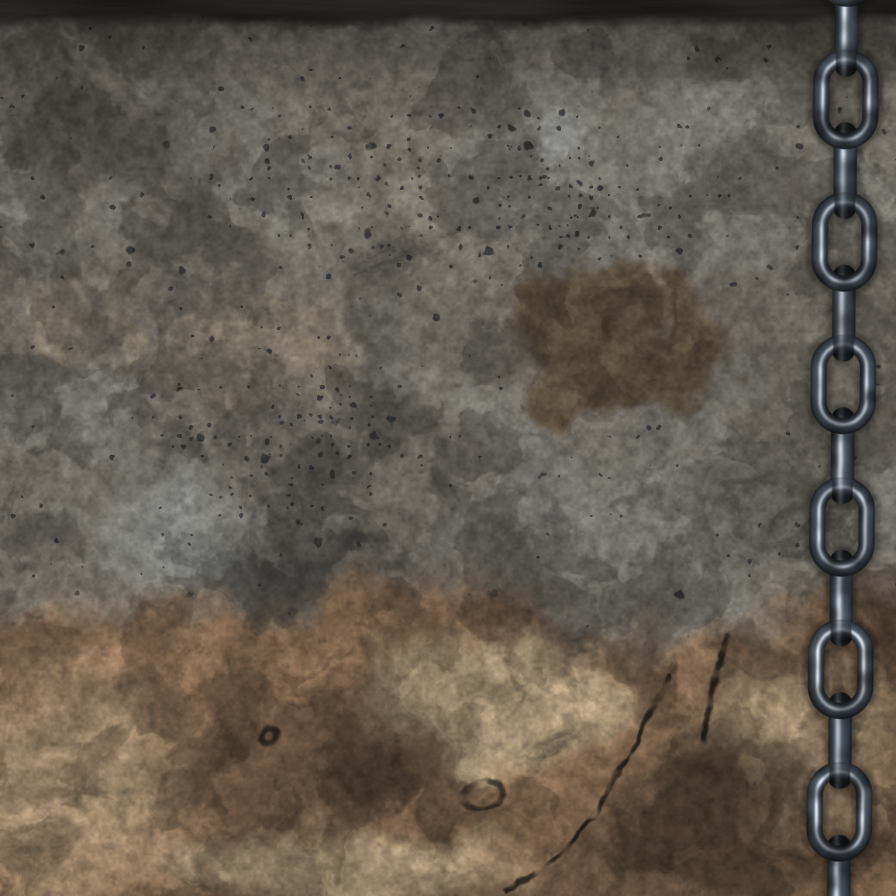
This texture is drawn by a WebGL 1 fragment shader. Its source:

```glsl
precision highp float;
uniform vec2 u_resolution;

#define CONCRETE vec3(0.39, 0.374, 0.343)
#define EARTH vec3(0.42, 0.335, 0.26)
#define SAND vec3(0.61, 0.54, 0.44)
#define SOOT vec3(0.13, 0.115, 0.115)
#define STAIN vec3(0.3, 0.255, 0.19)
#define PLASTER vec3(0.47, 0.435, 0.375)
#define PALE vec3(0.5, 0.51, 0.5)
#define STEEL vec3(0.21, 0.235, 0.265)
#define LINK_STEP 0.159
#define LINK_TOP 0.889
#define GRAIN 0.12

float hash(vec2 p) {
  vec3 q = fract(p.xyx * 0.1031);
  q += dot(q, q.yzx + 33.33);
  return fract((q.x + q.y) * q.z);
}

float noise(vec2 p) {
  vec2 i = floor(p), f = fract(p);
  f = f * f * (3.0 - 2.0 * f);
  return mix(mix(hash(i), hash(i + vec2(1, 0)), f.x),
             mix(hash(i + vec2(0, 1)), hash(i + vec2(1, 1)), f.x), f.y);
}

float fbm(vec2 p) {
  float sum = 0.0, amp = 0.5;
  for (int i = 0; i < 5; i++) {
    sum += amp * noise(p);
    p = mat2(1.6, 1.2, -1.2, 1.6) * p + 7.3;
    amp *= 0.5;
  }
  return sum;
}

// Soft-edged ellipse
float blot(vec2 p, float x, float y, float rx, float ry, float soft) {
  float d = length((p - vec2(x, y)) / vec2(rx, ry));
  return 1.0 - smoothstep(1.0 - soft, 1.0 + soft, d);
}

// Soft stroke between two points
float stroke(vec2 p, vec2 a, vec2 b, float width) {
  vec2 d = b - a;
  float dist = length(p - a - d * clamp(dot(p - a, d) / dot(d, d), 0.0, 1.0));
  return 1.0 - smoothstep(0.2 * width, width, dist);
}

// Round pits on a jittered grid
float pits(vec2 p, float cells, float density) {
  vec2 id = floor(p * cells);
  vec2 center = 0.3 + 0.4 * vec2(hash(id + 3.1), hash(id + 17.7));
  float r = mix(0.08, 0.25, pow(hash(id + 41.3), 2.0));
  float d = length(fract(p * cells) - center) + 0.3 * (noise(p * cells * 4.0) - 0.5);
  return step(hash(id + 9.2), density) * (1.0 - smoothstep(r - 0.08, r + 0.08, d));
}

vec3 concrete(vec2 p, vec2 w, float broad, float mid) {
  vec3 c = CONCRETE * (0.66 + 0.4 * broad + 0.32 * mid);
  c = mix(c, PALE, 0.25 * smoothstep(0.45, 0.6, fbm(w * 9.0 + 5.0)));
  c *= 1.0 - 0.28 * blot(w, 0.1, 0.84, 0.11, 0.05, 0.6);
  c *= 1.0 - 0.3 * blot(w, 0.33, 0.36, 0.12, 0.045, 0.6);
  c *= 1.0 - 0.22 * blot(w, 0.42, 0.66, 0.025, 0.12, 0.7);
  c *= 1.0 - 0.25 * blot(w, 0.84, 0.43, 0.08, 0.05, 0.5);
  c = mix(c, PALE, 0.65 * blot(w, 0.2, 0.395, 0.075, 0.065, 0.6));
  c = mix(c, PALE, 0.6 * blot(w, 0.62, 0.86, 0.04, 0.025, 0.4));
  c = mix(c, PALE, 0.4 * blot(w, 0.8, 0.88, 0.07, 0.045, 0.8));
  c = mix(c, PALE, 0.3 * blot(w, 0.72, 0.42, 0.15, 0.08, 0.8));

  // Plaster remnants and brown stain
  float patches = max(blot(w, 0.295, 0.615, 0.105, 0.055, 0.2), blot(w, 0.055, 0.655, 0.045, 0.048, 0.2));
  patches = max(patches, stroke(w, vec2(0.135, 0.68), vec2(0.155, 0.61), 0.024));
  c = mix(c, PLASTER * (0.85 + 0.3 * mid), 0.8 * patches);
  float stain = blot(w, 0.685, 0.618, 0.122, 0.092, 0.15);
  c = mix(c, STAIN * (0.8 + 0.45 * mid), 0.85 * stain);
  c = mix(c, PLASTER, 0.5 * stroke(w, vec2(0.725, 0.71), vec2(0.735, 0.64), 0.012));

  // Clustered pits
  float cluster = max(blot(w, 0.55, 0.79, 0.26, 0.1, 0.5), 1.2 * blot(w, 0.32, 0.5, 0.12, 0.075, 0.5));
  float pitted = max(pits(p, 52.0, 0.02 + 0.2 * cluster), pits(p + 0.37, 90.0, 0.04 + 0.24 * cluster));
  return mix(c, vec3(0.16, 0.165, 0.175), 0.8 * pitted * (1.0 - stain));
}

vec3 earth(vec2 p, vec2 w, float broad, float mid) {
  vec3 c = EARTH * (0.5 + 0.5 * broad + 0.55 * mid);
  float sand = max(0.85 * blot(w, 0.56, 0.22, 0.15, 0.075, 0.25), 0.6 * blot(w, 0.08, 0.13, 0.13, 0.12, 0.5));
  sand = max(sand, 0.75 * blot(w, 0.38, 0.03, 0.2, 0.05, 0.4));
  sand = max(sand, 0.65 * blot(w, 0.9, 0.18, 0.1, 0.08, 0.5));
  c = mix(c, SAND * (0.7 + 0.55 * mid), sand);
  c *= 1.0 - 0.25 * blot(w, 0.34, 0.15, 0.15, 0.06, 0.7);
  c *= 1.0 - 0.35 * blot(w, 0.8, 0.08, 0.12, 0.07, 0.7);

  // Knots and broken cracks
  vec2 k = mix(p, w, 0.35), bend = vec2(0.71, 0.165), low = vec2(0.67, 0.085);
  float knot = abs(length((k - vec2(0.544, 0.12)) / vec2(1.2, 1)) - 0.018);
  knot = min(knot, abs(length(k - vec2(0.303, 0.18)) - 0.008));
  float gaps = smoothstep(0.1, 0.6, noise(p * 65.0));
  c *= 1.0 - 0.55 * gaps * (1.0 - smoothstep(0.001, 0.006, knot));
  float crack = max(stroke(k, vec2(0.745, 0.25), bend, 0.005), stroke(k, bend, low, 0.005));
  crack = max(crack, stroke(k, low, vec2(0.57, 0.008), 0.005));
  crack = max(crack, stroke(k, vec2(0.815, 0.29), vec2(0.79, 0.17), 0.006));
  return c * (1.0 - 0.65 * crack * gaps);
}

vec3 wall(vec2 p) {
  vec2 w = p + 0.1 * (vec2(fbm(p * 15.0), fbm(p * 15.0 + 40.0)) - 0.48);
  float broad = fbm(p * 5.0 + 11.0), mid = fbm(w * 22.0);
  float border = 0.325 + 0.035 * blot(p, 0.48, 0.33, 0.11, 0.2, 0.7)
    - 0.03 * blot(p, 0.71, 0.3, 0.14, 0.2, 0.6) + 0.03 * smoothstep(0.85, 1.0, p.x);
  vec3 c = mix(earth(p, w, broad, mid), concrete(p, w, broad, mid),
    smoothstep(border - 0.035, border + 0.03, w.y));
  // Flaked layers and grain
  c *= 0.88 + 0.2 * smoothstep(0.42, 0.52, fbm(w * 18.0 + 21.0));
  c *= 1.0 + GRAIN * (4.0 * fbm(p * 95.0) + noise(p * 260.0) - 2.42);
  c *= 1.0 - 0.35 * smoothstep(0.86, 0.99, p.y + 0.08 * (broad - 0.5));
  vec3 soot = SOOT * (0.6 + 0.9 * fbm(p * vec2(7, 90)));
  return mix(c, soot, smoothstep(0.967, 0.984, mix(p.y, w.y, 0.2)));
}

// Worn metal; t crosses the rod from -1 to 1
vec3 steel(float t, vec2 p) {
  float wear = noise(p * 70.0);
  return STEEL * (1.2 - 0.7 * t * t) * (0.7 + 0.6 * wear) + (0.2 + 0.4 * wear) * exp(-14.0 * (t + 0.2) * (t + 0.2));
}

void main() {
  vec2 p = gl_FragCoord.xy / u_resolution;
  float px = 1.0 / u_resolution.y;
  vec3 c = wall(p);

  // Alternating edge-on and open links
  float x = p.x - mix(0.936, 0.945, p.y);
  float openY = mod(p.y - LINK_TOP + 0.5 * LINK_STEP, LINK_STEP) - 0.5 * LINK_STEP;
  float edgeY = mod(p.y - LINK_TOP, LINK_STEP) - 0.5 * LINK_STEP;
  float ring = length(vec2(x, openY - clamp(openY, -0.019, 0.019))) - 0.0275;
  float rod = length(vec2(x, edgeY - clamp(edgeY, -0.041, 0.041))) - 0.013;
  float band = abs(ring) - 0.009;
  c *= 0.7 + 0.3 * smoothstep(0.0, 0.01, min(band, rod));
  vec3 metal = steel(x / 0.013, p) * (1.0 - 0.72 * smoothstep(0.025, 0.048, abs(edgeY)));
  c = mix(c, metal, 1.0 - smoothstep(-px, px, rod));
  metal = steel(ring / 0.009, p) * (0.72 + 0.28 * smoothstep(-0.045, 0.0, openY));
  float behind = (1.0 - smoothstep(0.01, 0.013, abs(x))) * step(0.0, openY);
  c = mix(c, metal, (1.0 - smoothstep(-px, px, band)) * (1.0 - 0.7 * behind));
  gl_FragColor = vec4(clamp(c, 0.0, 1.0), 1.0);
}
```
